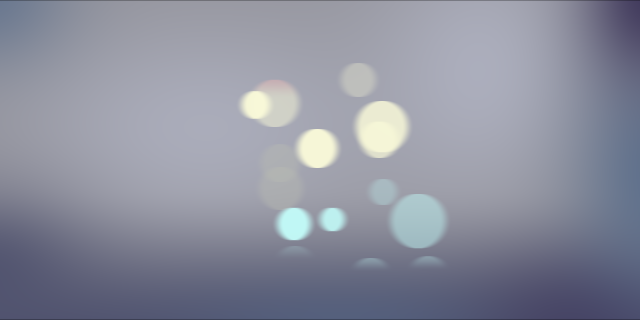
This background is drawn by a WebGL 1 fragment shader. Its source:

```glsl
precision highp float;
// Soft bokeh lights, cream above and cyan below, over a hazy grey-violet backdrop.
uniform vec2 u_resolution;

#define BLUR 0.019
#define HAZE vec3(0.57, 0.57, 0.60)
#define MIST vec3(0.69, 0.70, 0.76)
#define DUSK vec3(0.31, 0.32, 0.43)
#define VIOLET vec3(0.24, 0.21, 0.35)
#define STEEL vec3(0.34, 0.42, 0.54)
#define CREAM vec3(0.98, 0.98, 0.85)
#define ROSE vec3(0.90, 0.70, 0.70)
#define AQUA vec3(0.76, 0.98, 0.97)
#define GHOST vec3(0.72, 0.73, 0.70)

// Elliptical falloff, 1 at the centre.
float glow(vec2 p, vec2 centre, vec2 radius) {
  vec2 d = (p - centre) / radius;
  return exp(-dot(d, d));
}

// Circle smeared sideways: the share of a horizontal span that lies inside it.
float disc(vec2 p, vec2 centre, float radius) {
  vec2 d = abs(p - centre);
  float halfChord = sqrt(max(radius * radius - d.y * d.y, 0.0));
  float overlap = min(d.x + BLUR, halfChord) - max(d.x - BLUR, -halfChord);
  float edge = clamp((radius - d.y) * u_resolution.y + 0.5, 0.0, 1.0);
  return smoothstep(0.0, 1.0, overlap / (2.0 * BLUR)) * edge;
}

vec3 backdrop(vec2 p) {
  vec3 col = HAZE;
  // Pale mist
  col = mix(col, MIST, 0.80 * glow(p, vec2(0.64, 0.60), vec2(0.60, 0.36)));
  col = mix(col, MIST, 0.85 * glow(p, vec2(1.51, 0.78), vec2(0.36, 0.42)));
  // Darkness rising from below
  col = mix(col, DUSK, smoothstep(0.42, -0.06, p.y));
  col = mix(col, STEEL, 0.55 * glow(p, vec2(1.08, -0.05), vec2(0.50, 0.16)));
  col = mix(col, VIOLET, 0.65 * glow(p, vec2(1.85, 0.0), vec2(0.32, 0.22)));
  // Tinted sides and corners
  col = mix(col, DUSK, 0.90 * glow(p, vec2(-0.05, 0.15), vec2(0.32, 0.24)));
  col = mix(col, STEEL, 0.70 * glow(p, vec2(-0.05, 1.02), vec2(0.26, 0.22)));
  col = mix(col, STEEL, 0.85 * glow(p, vec2(2.05, 0.45), vec2(0.25, 0.40)));
  return mix(col, VIOLET, 0.95 * glow(p, vec2(2.03, 1.02), vec2(0.20, 0.27)));
}

vec3 warmLights(vec3 col, vec2 p) {
  vec3 blush = mix(CREAM, ROSE, smoothstep(0.69, 0.76, p.y));
  col = mix(col, blush, 0.50 * disc(p, vec2(0.859, 0.677), 0.075));
  col = mix(col, CREAM, 0.95 * disc(p, vec2(0.799, 0.672), 0.044));
  col = mix(col, CREAM, 0.32 * disc(p, vec2(1.120, 0.750), 0.054));
  col = mix(col, CREAM, 0.83 * disc(p, vec2(1.194, 0.604), 0.081));
  col = mix(col, CREAM, 0.70 * disc(p, vec2(1.185, 0.563), 0.058));
  // Faint stacked pair
  for (int i = 0; i < 2; i++) {
    float k = float(i);
    vec2 centre = vec2(0.875 + 0.003 * k, 0.490 - 0.079 * k);
    col = mix(col, GHOST, 0.45 * disc(p, centre, 0.060 + 0.008 * k));
  }
  return mix(col, CREAM, 0.95 * disc(p, vec2(0.992, 0.536), 0.062));
}

vec3 coolLights(vec3 col, vec2 p) {
  col = mix(col, AQUA, 0.97 * disc(p, vec2(0.919, 0.300), 0.052));
  col = mix(col, AQUA, 0.90 * disc(p, vec2(1.039, 0.314), 0.038));
  col = mix(col, AQUA, 0.30 * disc(p, vec2(1.198, 0.400), 0.042));
  col = mix(col, AQUA, 0.48 * disc(p, vec2(1.307, 0.309), 0.086));
  // Crescents that fade downwards
  for (int i = 0; i < 3; i++) {
    float k = float(i);
    float bend = k * (k - 1.0);
    vec2 crest = vec2(0.922 + 0.237 * k - 0.029 * bend,
                      0.232 - 0.037 * k + 0.021 * bend);
    float fade = smoothstep(crest.y - 0.045, crest.y, p.y);
    float strength = 0.18 + 0.12 * min(k, 1.0);
    col = mix(col, AQUA, strength * fade * disc(p, crest - vec2(0.0, 0.06), 0.06));
  }
  return col;
}

void main() {
  // Height runs 0 to 1; width runs 0 to 2 whatever the canvas shape.
  vec2 p = gl_FragCoord.xy / u_resolution * vec2(2.0, 1.0);
  vec3 col = coolLights(warmLights(backdrop(p), p), p);
  // Thin dark rim along the top and bottom
  float rim = min(p.y, 1.0 - p.y);
  col *= mix(0.65, 1.0, smoothstep(0.0, 0.005, rim));
  gl_FragColor = vec4(col, 1.0);
}
```
